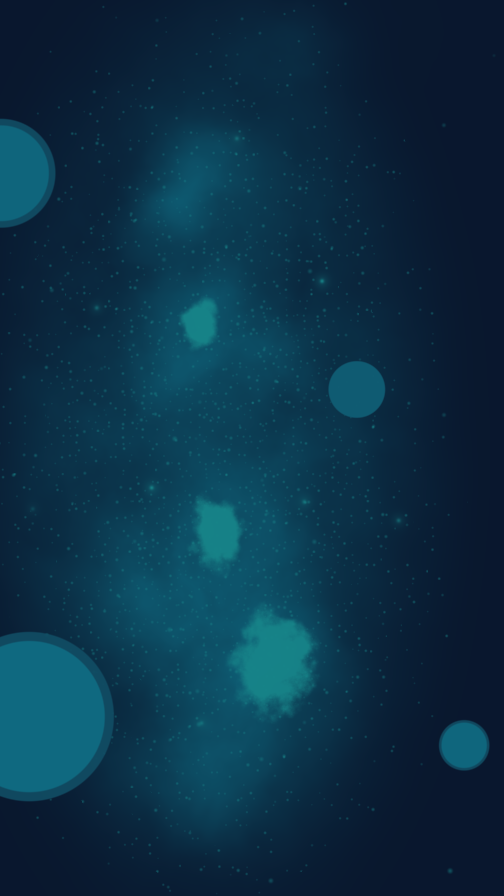
Give the GLSL for this background, as a Shadertoy shader.

```glsl
// Deep teal nebula rising through a dark night field, with four flat discs.
// An elliptical vignette and warped value noise light the gas; soft lobes and
// ragged cores shape it, hashed grid cells scatter the stars.

#define NIGHT vec3(0.035, 0.092, 0.180)
#define TEAL vec3(0.055, 0.390, 0.480)
#define AQUA vec3(0.090, 0.525, 0.540)
#define DISC_FILL vec3(0.058, 0.410, 0.500)
#define DISC_RIM vec3(0.065, 0.300, 0.390)
#define HAZE_LEVEL 0.46
#define HAZE_CONTRAST 0.55
#define WARP 0.07
#define STAR_GAIN 0.50

// Integer hash: two values in 0..1 for each lattice point
vec2 hash2(vec2 cell) {
    uvec2 v = uvec2(ivec2(cell) + 4096) * 1664525u + 1013904223u;
    v.x += v.y * 1664525u;
    v.y += v.x * 1664525u;
    v ^= v >> 16u;
    v.x += v.y * 1664525u;
    v.y += v.x * 1664525u;
    v ^= v >> 16u;
    return vec2(v & 65535u) / 65535.0;
}

float noise(vec2 p) {
    vec2 i = floor(p), f = fract(p);
    f = f * f * (3.0 - 2.0 * f);
    float low = mix(hash2(i).x, hash2(i + vec2(1, 0)).x, f.x);
    float high = mix(hash2(i + vec2(0, 1)).x, hash2(i + vec2(1, 1)).x, f.x);
    return mix(low, high, f.y);
}

float fbm(vec2 p) {
    float sum = 0.0, amp = 0.5;
    for (int i = 0; i < 5; i++) {
        sum += amp * noise(p);
        p = mat2(1.6, 1.2, -1.2, 1.6) * p + 7.3;
        amp *= 0.5;
    }
    return sum;
}

// One jittered star per grid cell, kept with the given chance
float starLayer(vec2 p, float cells, float radius, float chance) {
    vec2 cell = floor(p * cells);
    vec2 seed = hash2(cell + cells);
    vec2 center = (cell + 0.2 + 0.6 * hash2(cell + 2.0 * cells)) / cells;
    float shine = 1.0 - smoothstep(0.0, radius * (0.6 + 0.4 * seed.y), length(p - center));
    return shine * step(seed.x, chance) * (0.3 + 0.7 * seed.y);
}

void mainImage(out vec4 fragColor, in vec2 fragCoord) {
    vec2 p = fragCoord / iResolution.x;
    float pixel = 1.0 / iResolution.x;

    // Vignette and broad haze
    float lit = 1.0 - smoothstep(0.25, 1.08, length((p - vec2(0.42, 0.88)) / vec2(0.52, 1.02)));
    vec2 bend = vec2(fbm(p * 7.0), fbm(p * 7.0 + 31.0)) - 0.485;
    vec2 w = p + WARP * bend;
    float gas = fbm(w * 5.0 + 3.0);
    float light = lit * (HAZE_LEVEL + HAZE_CONTRAST * (gas - 0.485));

    // Soft lobes: center, radius, strength (negative lobes are dust)
    const vec4 lobes[11] = vec4[11](
        vec4(0.40, 1.13, 0.10, 0.32), vec4(0.43, 0.70, 0.12, 0.32),
        vec4(0.53, 0.45, 0.14, 0.38), vec4(0.56, 1.07, 0.07, 0.20),
        vec4(0.35, 1.36, 0.06, 0.28), vec4(0.42, 1.45, 0.09, 0.22),
        vec4(0.57, 1.70, 0.12, 0.18), vec4(0.32, 0.62, 0.15, 0.22),
        vec4(0.40, 0.24, 0.14, 0.24), vec4(0.30, 0.79, 0.08, -0.14),
        vec4(0.66, 0.62, 0.12, -0.10));
    for (int i = 0; i < 11; i++) {
        vec2 d = (w - lobes[i].xy) / lobes[i].z;
        light += lobes[i].w * exp(-dot(d, d)) * (0.4 + 1.2 * gas);
    }
    vec3 color = mix(NIGHT, TEAL, clamp(light, 0.0, 1.1));

    // Bright ragged cores: center, half size
    const vec4 cores[3] = vec4[3](
        vec4(0.398, 1.134, 0.040, 0.038),
        vec4(0.433, 0.711, 0.046, 0.066),
        vec4(0.537, 0.454, 0.080, 0.098));
    float ragged = 0.9 * (fbm(p * 28.0) - 0.485);
    for (int i = 0; i < 3; i++) {
        float d = length((w - cores[i].xy) / cores[i].zw) + ragged;
        color = mix(color, AQUA, 0.92 * (1.0 - smoothstep(0.70, 1.20, d)));
    }

    // Fine and larger stars, denser where the gas is lit
    float stars = starLayer(p, 75.0, 0.0045, 0.42 * lit)
                + starLayer(p + 0.37, 42.0, 0.0055, 0.28 * lit)
                + starLayer(p + 0.71, 14.0, 0.0080, 0.04 + 0.10 * lit);
    color = mix(color, AQUA, min(STAR_GAIN * stars, 1.0));

    // Glints with a small halo: center, strength
    const vec3 glints[8] = vec3[8](
        vec3(0.639, 1.220, 0.9), vec3(0.301, 0.810, 0.9), vec3(0.470, 1.503, 0.6),
        vec3(0.604, 0.782, 0.7), vec3(0.192, 1.167, 0.6), vec3(0.791, 0.745, 0.6),
        vec3(0.065, 0.768, 0.3), vec3(0.400, 0.343, 0.6));
    for (int i = 0; i < 8; i++) {
        float d = length(p - glints[i].xy);
        float shine = 0.75 * exp(-d * d * 60000.0) + 0.25 * exp(-d * d * 5000.0);
        color = mix(color, AQUA, glints[i].z * shine);
    }

    // Discs: center, rim radius, fill radius
    const vec4 discs[4] = vec4[4](
        vec4(0.002, 1.434, 0.108, 0.095), vec4(0.708, 1.005, 0.056, 0.056),
        vec4(0.058, 0.356, 0.168, 0.150), vec4(0.921, 0.299, 0.050, 0.045));
    const float fillOpacity[4] = float[4](0.88, 0.55, 1.0, 0.92);
    for (int i = 0; i < 4; i++) {
        float d = length(p - discs[i].xy);
        vec2 cover = 1.0 - smoothstep(-pixel, pixel, d - discs[i].zw);
        color = mix(color, DISC_RIM, 0.92 * cover.x);
        color = mix(color, DISC_FILL, fillOpacity[i] * cover.y);
    }
    fragColor = vec4(color, 1.0);
}
```
